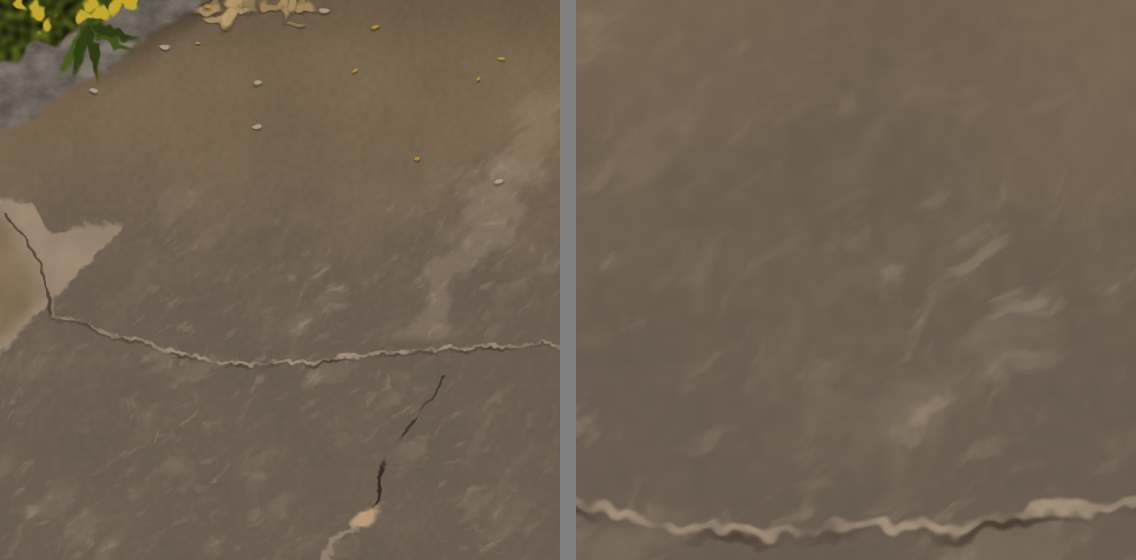
Left: the whole. Right: its middle third, enlarged.
Give the GLSL for this texture, as a three.js fragment shader.

```glsl
// Worn brown concrete with a wandering crack, a pale chip and slanting scuffs.
// Gradient noise roughens curves and edges; hashed loops scatter leaves and petals.
#define WARM vec3(0.468, 0.396, 0.304)
#define GREY vec3(0.418, 0.367, 0.318)
#define PALE vec3(0.59, 0.52, 0.44)
#define KERB vec3(0.425, 0.395, 0.36)
#define SHADE vec3(0.27, 0.215, 0.175)
#define SCUFF_ANGLE 0.7
#define SCUFF_STRENGTH 0.72
#define CRACK_WIDTH 0.0042

varying vec2 vUv;

float hash(vec2 p) {
  return fract(sin(dot(p, vec2(127.1, 311.7))) * 43758.5);
}

float corner(vec2 cell, vec2 offset) {
  float a = 6.2832 * hash(cell);
  return dot(vec2(cos(a), sin(a)), offset);
}

// Gradient noise, about -0.7 to 0.7
float noise(vec2 p) {
  vec2 i = floor(p), f = fract(p), e = vec2(1, 0);
  vec2 u = f * f * (3.0 - 2.0 * f);
  return mix(mix(corner(i, f), corner(i + e, f - e), u.x),
             mix(corner(i + e.yx, f - e.yx), corner(i + 1.0, f - 1.0), u.x), u.y);
}

float fbm(vec2 p) {
  float sum = 0.0, amp = 0.6;
  for (int i = 0; i < 4; i++) {
    sum += amp * noise(p);
    p = p * 2.03 + 7.3;
    amp *= 0.5;
  }
  return sum;
}

vec2 turn(vec2 p, float a) {
  return vec2(cos(a) * p.x + sin(a) * p.y, cos(a) * p.y - sin(a) * p.x);
}

// Soft masks: ellipse and line
float blob(vec2 p, vec2 size, float angle) {
  return 1.0 - smoothstep(0.6, 1.2, length(turn(p, angle) / size));
}

float band(float d, float width) {
  return 1.0 - smoothstep(0.2 * width, width, abs(d));
}

// Warm to grey gradient, slanting scuffs and the wide pale smear
vec3 paving(vec2 p) {
  float rough = fbm(p * 7.0);
  vec3 col = mix(GREY, WARM, smoothstep(0.42, 0.85, p.y + 0.14 * rough));
  col *= 1.0 + 0.07 * rough + 0.04 * noise(p * 85.0) - 0.1 * smoothstep(0.88, 1.0, p.y);
  vec2 q = turn(p, SCUFF_ANGLE) + 0.03 * vec2(fbm(p * 12.0), fbm(p * 12.0 + 9.0));
  float coarse = smoothstep(0.0, 0.42, fbm(q * vec2(10, 20)));
  float fine = smoothstep(0.06, 0.48, fbm(q * vec2(24, 56) + 4.0));
  float low = 1.12 - smoothstep(0.48, 0.8, p.y);
  float worn = smoothstep(-0.4, 0.25, fbm(p * 4.5 + 3.0));
  float scuff = SCUFF_STRENGTH * low * worn * (0.42 * coarse + 0.62 * fine);
  float across = p.x - 0.492 - 0.62 * p.y + 0.11 * fbm(p * 8.0) + 0.05 * fbm(q * vec2(20, 50));
  float smear = (1.0 - smoothstep(0.015, 0.06, abs(across)))
    * smoothstep(0.38, 0.41, p.y) * (1.0 - smoothstep(0.8, 0.88, p.y));
  return mix(col, PALE, max(min(scuff, 0.85), smear * (0.42 + 0.25 * coarse + 0.4 * fine)));
}

// Chip on the left, then the side, main and lower cracks
vec3 cracks(vec3 col, vec2 p) {
  float jag = 0.014 * noise(p * 24.0) + 0.01 * noise(p * 60.0) + 0.004 * noise(p * 130.0);
  float top = mix(0.64, 0.588, smoothstep(0.052, 0.088, p.x)) + 0.1 * max(p.x - 0.1, 0.0);
  float low = p.y - 0.37 - p.x, t = (p.y - 0.435) / 0.185;
  float side = p.x - 0.088 + 0.078 * t * t + 0.6 * jag;
  float bright = max(smoothstep(-0.05, 0.02, side), 1.0 - smoothstep(0.0, 0.05, low));
  vec3 chip = mix(WARM * 1.1, PALE, bright) * (1.0 + 0.14 * fbm(p * 14.0));
  col = mix(col, chip, smoothstep(-0.005, 0.006, min(top - p.y, low) + jag));
  float branch = step(0.0, t) * step(t, 1.0);
  col = mix(col, PALE, 0.5 * branch * band(side - 0.006, CRACK_WIDTH));
  col = mix(col, SHADE, 0.75 * branch * band(side, CRACK_WIDTH));

  float path = 0.438 - 0.085 * smoothstep(0.05, 0.42, p.x) + 0.03 * smoothstep(0.5, 0.92, p.x);
  float d = p.y - path + 0.014 * noise(vec2(p.x * 16.0, 1.3))
    + 0.008 * noise(vec2(p.x * 48.0, 4.7)) + 0.005 * noise(p * 110.0);
  float start = smoothstep(0.083, 0.092, p.x);
  float broken = clamp(0.68 + noise(vec2(p.x * 34.0, 8.5)) + 0.6 * noise(p * 90.0), 0.1, 1.0);
  float under = clamp(0.42 + noise(vec2(p.x * 21.0, 3.4)), 0.05, 0.8);
  col = mix(col, SHADE, start * under * band(d + 0.005, CRACK_WIDTH * 1.2));
  col = mix(col, PALE * 1.06, start * broken * band(d, CRACK_WIDTH * (0.75 + 0.6 * broken)));

  float bend = 0.585 + 0.09 * smoothstep(0.0, 0.12, p.y) + 0.13 * smoothstep(0.13, 0.37, p.y);
  float e = p.x - bend + 0.6 * jag;
  float gaps = 0.65 * smoothstep(0.0, 0.3, noise(vec2(p.y * 34.0, 2.5)));
  gaps = mix(0.9, gaps, smoothstep(0.16, 0.19, p.y)) * step(0.09, p.y) * step(p.y, 0.365);
  col = mix(col, SHADE * 0.7, gaps * band(e, CRACK_WIDTH));
  col = mix(col, PALE, 0.8 * (1.0 - smoothstep(0.06, 0.09, p.y)) * band(e + jag, 0.012));
  float plug = blob(p - vec2(0.65, 0.072) + 1.5 * jag, vec2(0.032, 0.015), 0.5);
  return mix(col, vec3(0.72, 0.6, 0.47), plug);
}

// Kerb with its shadow, and the flowering plants behind it
vec3 corners(vec3 col, vec2 p) {
  float edge = p.y - 0.755 - 0.66 * p.x + 0.03 * fbm(p * 11.0);
  col *= 1.0 - 0.22 * smoothstep(-0.06, 0.0, edge) * smoothstep(0.05, 0.32, p.x);
  vec3 stone = KERB * (1.0 + 0.55 * fbm(p * vec2(20, 28)));
  col = mix(col, stone, smoothstep(-0.006, 0.008, edge));
  float bed = p.y - 0.885 - 0.46 * p.x + 0.05 * noise(p * 24.0);
  vec3 leafy = vec3(0.21, 0.24, 0.07) * (1.0 + 1.2 * noise(p * 55.0));
  col = mix(col, leafy, smoothstep(-0.006, 0.01, bed));
  for (int i = 0; i < 21; i++) {
    vec2 id = vec2(float(i), 5.0);
    float h = hash(id), blade = step(id.x, 6.5), a = 0.53 * id.x - 2.4 + 0.4 * h;
    vec2 leaf = vec2(0.155, 0.955) + 0.045 * vec2(cos(a), sin(a));
    vec2 petal = vec2(0.24 * h, mix(0.9 + 0.1 * h, 1.0, hash(id + 1.7)));
    vec2 size = mix(vec2(0.018, 0.01), vec2(0.052, 0.01), blade);
    vec3 tint = mix(vec3(0.76, 0.66, 0.18), vec3(0.3, 0.38, 0.12) * (0.6 + 0.4 * h), blade);
    col = mix(col, tint, blob(p - mix(petal, leaf, blade) + 0.012 * noise(p * 60.0), size, a));
  }
  return col;
}

// Leaves piled at the top edge, and small stray petals
vec3 litter(vec3 col, vec2 p) {
  for (int i = 0; i < 26; i++) {
    vec2 id = vec2(float(i), 11.0), r = vec2(hash(id), sqrt(hash(id + 2.3)));
    float pile = step(id.x, 12.5), h = hash(id + 6.0);
    vec2 at = mix(vec2(0.14, 0.66) + r * vec2(0.78, 0.33), vec2(0.35, 0.95) + r * vec2(0.21, 0.05), pile);
    vec2 size = mix(vec2(0.009, 0.0045), vec2(0.026, 0.01), pile) * (0.5 + 0.7 * h);
    vec2 q = p - at + mix(0.005, 0.014, pile) * noise(p * 50.0 + id);
    vec3 stray = mix(vec3(0.72, 0.55, 0.24), vec3(0.68, 0.64, 0.56), step(0.55, h));
    vec3 tint = mix(stray, vec3(0.76, 0.64, 0.44) * (0.7 + 0.3 * h), pile);
    float a = mix(0.4, 1.0, pile) * (2.4 * hash(id + 9.0) - 0.6);
    col *= 1.0 - 0.2 * blob(q + vec2(0, 0.004), size * 1.15, a);
    col = mix(col, tint, 0.9 * blob(q, size, a));
  }
  return col;
}

void main() {
  vec3 col = cracks(paving(vUv), vUv);
  gl_FragColor = vec4(litter(corners(col, vUv), vUv), 1.0);
}
```
